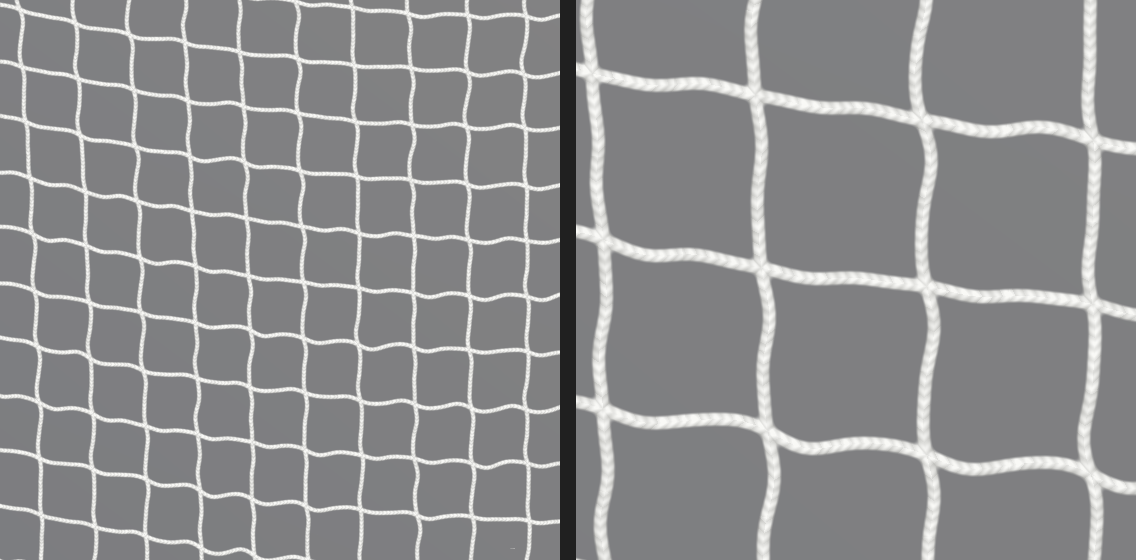
Left: the whole. Right: its middle third, enlarged.
Reproduce this pattern procedurally as a Shadertoy shader.

```glsl
#define CORD_RADIUS 0.0039
#define KNOT_BLEND 0.0030
#define EDGE_SOFTNESS 0.0007
#define JITTER 0.055
#define SAG vec2(0.012, 0.070)
#define SWAY vec2(0.008, 0.045)
#define STITCHES 15.0
#define BACKDROP vec3(0.498, 0.499, 0.507)
#define CORD_LIGHT vec3(0.975, 0.975, 0.965)
#define CORD_SHADE vec3(0.63, 0.63, 0.615)

const float TAU = 6.2831853;

float hash(vec2 p) {
    vec3 q = fract(vec3(p.xyx) * 0.1031);
    q += dot(q, q.yzx + 33.33);
    return fract((q.x + q.y) * q.z);
}

vec2 hash2(vec2 p) {
    return vec2(hash(p + 17.0), hash(p + 71.0));
}

// Smooth offset that moves each knot by its own random amount
vec2 knotOffset(vec2 g) {
    vec2 c = floor(g), f = smoothstep(0.0, 1.0, g - c);
    vec2 upper = mix(hash2(c), hash2(c + vec2(1, 0)), f.x);
    vec2 lower = mix(hash2(c + vec2(0, 1)), hash2(c + 1.0), f.x);
    return JITTER * (mix(upper, lower, f.y) - 0.5);
}

// Column and row coordinates of the hanging net; p.y points down
vec2 netGrid(vec2 p) {
    float t = p.y;
    float start = 0.0326 + t * (0.0767 - 0.0338 * t);
    float pitch = 0.1005 - t * (0.0083 - 0.0042 * t);
    float col = (p.x - start) / pitch;
    col += 0.004 * col * (9.0 - col);
    float drop = col * (0.0229 - 0.00117 * col);
    vec2 g = vec2(col, (t - 0.0195 - drop) / 0.0998);
    return g + knotOffset(g);
}

// Random bend strength, varying smoothly along one cord
float bend(float along, float cord, float seed) {
    float c = floor(along);
    return mix(hash(vec2(c, cord) + seed), hash(vec2(c + 1.0, cord) + seed), along - c);
}

// Cords lie where a component of the result is an integer
vec2 cordField(vec2 p) {
    vec2 g = netGrid(p);
    vec2 id = round(g);
    float sway = mix(SWAY.x, SWAY.y, bend(g.y, id.x, 131.0));
    float sag = mix(SAG.x, SAG.y, bend(g.x, id.y, 211.0));
    sag *= mix(0.55, 1.2, clamp(0.3 * p.x + 0.8 * p.y, 0.0, 1.0));
    vec2 ripple = 0.006 * sin(2.0 * TAU * g.yx + TAU * vec2(hash(id.xx), hash(id.yy)));
    return g - vec2(sway, sag) * sin(TAU * g.yx) - ripple;
}

float smoothMin(float a, float b, float k) {
    float h = max(k - abs(a - b), 0.0) / k;
    return min(a, b) - 0.25 * k * h * h;
}

// Braided brightness from position along and across a cord
float braid(float along, float across, float cord) {
    float s = along * STITCHES + 0.45 * abs(across) + 0.25 * across;
    float weave = 0.5 + 0.5 * cos(TAU * s);
    float speck = hash(vec2(floor(s), cord * 7.0 + step(0.0, across)) + 300.0);
    float body = 1.0 - 0.42 * across * across;
    return body - 0.24 * weave - 0.20 * speck + 0.08;
}

void mainImage(out vec4 fragColor, in vec2 fragCoord) {
    vec2 uv = fragCoord / iResolution.xy;
    vec2 p = vec2(uv.x, 1.0 - uv.y);

    // Distance to the nearest cord of each direction
    const float e = 0.0005;
    vec2 q = cordField(p);
    vec2 dx = (cordField(p + vec2(e, 0)) - q) / e;
    vec2 dy = (cordField(p + vec2(0, e)) - q) / e;
    vec2 slope = max(sqrt(dx * dx + dy * dy), vec2(1.0));
    vec2 id = round(q);
    vec2 offset = (q - id) / slope;
    vec2 dist = abs(offset);
    float d = smoothMin(dist.x, dist.y, KNOT_BLEND);

    // Backdrop with faint uneven light
    vec3 color = BACKDROP + 0.012 * (uv.y - 0.5) * vec3(1.0, 0.9, 0.6);
    color += 0.010 * (uv.x - 0.5) * vec3(1.0, 0.8, 0.3);

    // Braided cords, lit from above
    vec2 across = clamp(offset / CORD_RADIUS, -1.0, 1.0);
    float upright = braid(q.y, across.x, id.x) - 0.03;
    float level = braid(q.x, across.y, id.y + 40.0) + 0.05 - 0.12 * across.y;
    float tone = mix(upright, level, smoothstep(-0.001, 0.001, dist.x - dist.y));
    vec3 cord = mix(CORD_SHADE, CORD_LIGHT, clamp(tone, 0.0, 1.0));

    float soft = EDGE_SOFTNESS + 0.5 / iResolution.y;
    float cover = 1.0 - smoothstep(-soft, soft, d - CORD_RADIUS);
    fragColor = vec4(mix(color, cord, cover), 1.0);
}
```
